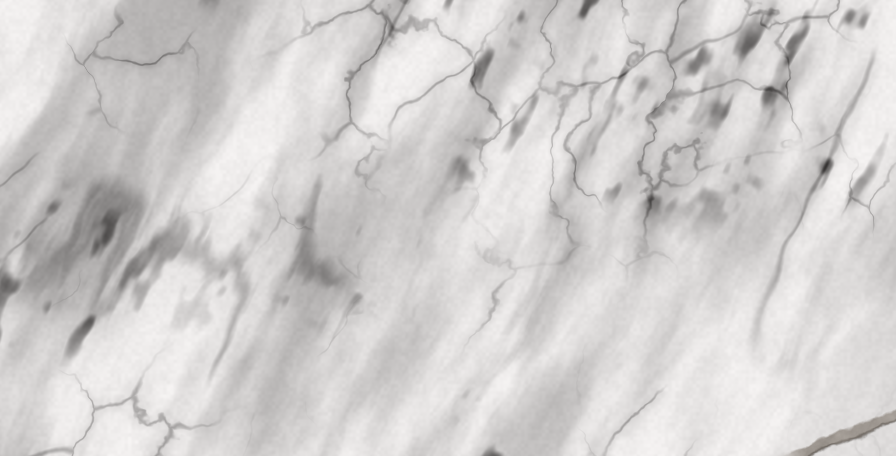
Write a WebGL 1 fragment shader that draws this texture.

```glsl
precision highp float;
// White marble with smoky grey bands leaning to the upper right.
// Stretched layered noise makes the clouds and flecks, noise contours the long
// veins, cellular borders the fine web, and a brown crack cuts the corner.
uniform vec2 u_resolution;

#define VEIN_ANGLE 1.117
#define WARP 0.07
#define WHITE_TONE 0.948
#define GREY_TONE 0.715
#define BAND_PERIOD 0.98
#define BAND_STRENGTH 0.07
#define FLECK_DARKNESS 0.42
#define VEIN_DARKNESS 0.17
#define WEB_DARKNESS 0.20
#define MAIN_VEIN_DARKNESS 0.24
#define GRAIN 0.045
#define CRACK_COLOR vec3(0.58, 0.55, 0.52)

float hash(vec2 cell) {
  vec3 h = fract(cell.xyx * vec3(0.1031, 0.1030, 0.0973));
  h += dot(h, h.yzx + 33.33);
  return fract((h.x + h.y) * h.z);
}

float noise(vec2 p) {
  vec2 i = floor(p), f = fract(p);
  f = f * f * f * (f * (f * 6.0 - 15.0) + 10.0);
  float low = mix(hash(i), hash(i + vec2(1.0, 0.0)), f.x);
  float high = mix(hash(i + vec2(0.0, 1.0)), hash(i + 1.0), f.x);
  return mix(low, high, f.y);
}

// Layered noise, turned at each octave to hide the lattice.
float fbm(vec2 p) {
  float sum = 0.0, weight = 0.533;
  for (int i = 0; i < 4; i++) {
    sum += weight * noise(p);
    p = mat2(1.6, 1.2, -1.2, 1.6) * p + 17.3;
    weight *= 0.5;
  }
  return sum;
}

// Gap between the two nearest cell centres: zero on cell borders.
float cellBorder(vec2 p) {
  vec2 base = floor(p);
  float nearest = 9.0, second = 9.0;
  for (int y = -1; y <= 1; y++) {
    for (int x = -1; x <= 1; x++) {
      vec2 cell = base + vec2(float(x), float(y));
      vec2 center = cell + vec2(hash(cell), hash(cell + 57.0));
      float d = length(center - p);
      second = min(second, max(nearest, d));
      nearest = min(nearest, d);
    }
  }
  return second - nearest;
}

// Soft line: one at zero distance, fading out at the given width.
float line(float dist, float width) {
  return 1.0 - smoothstep(0.0, width, abs(dist));
}

void main() {
  vec2 p = gl_FragCoord.xy / u_resolution.y;
  vec2 fromCorner = vec2(u_resolution.x / u_resolution.y - p.x, p.y);

  // Warped axes: x runs across the veins, y along them.
  vec2 bend = vec2(fbm(p * 3.0 + 4.0), fbm(p * 3.0 + 31.0)) - 0.5;
  vec2 w = p + WARP * bend;
  vec2 dir = vec2(cos(VEIN_ANGLE), sin(VEIN_ANGLE));
  vec2 q = vec2(dot(w, vec2(dir.y, -dir.x)), dot(w, dir));

  // Smoky clouds, finer streaks and broad bands.
  float cloud = fbm(q * vec2(5.0, 1.5) + 11.0);
  float streak = fbm(q * vec2(15.0, 3.6) + 43.0);
  float band = cos(6.2832 * (q.x + 0.08) / BAND_PERIOD);
  float shade = 0.62 * cloud + 0.38 * streak + BAND_STRENGTH * band;
  float tone = mix(WHITE_TONE, GREY_TONE, smoothstep(0.33, 0.77, shade));

  // The lower right corner is a smoother, paler slab.
  float corner = smoothstep(0.0, 0.06, 0.36 - fromCorner.y - 0.85 * fromCorner.x + 0.3 * bend.x);
  tone = mix(tone, 0.87, 0.7 * corner);
  float open = 1.0 - 0.85 * corner;

  // Long thin veins with a faint halo, broken along their length.
  float contour = noise(q * vec2(4.2, 0.7) + 71.0) - 0.5 + 0.12 * (streak - 0.5);
  float broken = smoothstep(0.35, 0.7, noise(q * vec2(3.0, 4.0) + 5.0));
  tone -= open * broken * (VEIN_DARKNESS * line(contour, 0.03) + 0.05 * line(contour, 0.13));

  // Fine web between rounded cells.
  vec2 webPoint = q * vec2(5.6, 3.4) + 1.3 * bend.yx + 0.3 * fbm(p * 16.0);
  float webMask = smoothstep(0.42, 0.72, fbm(p * 3.6 + 90.0));
  float border = cellBorder(webPoint);
  tone -= open * webMask * (WEB_DARKNESS * line(border, 0.06) + 0.05 * line(border, 0.25));

  // Short dark flecks gathered in patches.
  float fleck = 0.75 * noise(q * vec2(23.0, 9.0) + 8.0) + 0.25 * noise(q * vec2(60.0, 28.0));
  float patches = smoothstep(0.42, 0.72, noise(p * 2.6 + 23.0));
  tone -= open * patches * FLECK_DARKNESS * smoothstep(0.66, 0.92, fleck);

  // One main vein with smoke beside it.
  float mainDist = p.x - 1.134 - 0.37 * (p.y - 0.2) + 0.06 * bend.x + 0.02 * (streak - 0.5);
  float reach = smoothstep(0.0, 0.25, p.y) * (1.0 - smoothstep(0.6, 0.95, p.y));
  float smoke = exp(-abs(mainDist + 0.015) / 0.03) * smoothstep(0.3, 0.65, streak);
  tone -= reach * (MAIN_VEIN_DARKNESS * broken * line(mainDist, 0.009) + 0.14 * smoke);

  // Crystal grain and near neutral tint.
  tone += GRAIN * (0.6 * noise(p * 130.0) + 0.4 * noise(p * 61.0 + 9.0) - 0.5);
  vec3 color = vec3(tone, tone - 0.009, tone - 0.012);

  // Brown crack with a dark lower rim.
  float crackDist = fromCorner.y - 0.09 + 0.39 * fromCorner.x + 0.08 * bend.y + 0.02 * (fbm(p * 30.0) - 0.5);
  float crackEnd = 1.0 - smoothstep(0.2, 0.27, fromCorner.x);
  float crack = 1.0 - smoothstep(0.009, 0.017, abs(crackDist));
  color = mix(color, CRACK_COLOR + 0.15 * (fbm(p * 45.0) - 0.5), 0.85 * crack * crackEnd);
  color -= 0.18 * crackEnd * line(crackDist + 0.012, 0.007);

  gl_FragColor = vec4(clamp(color, 0.0, 1.0), 1.0);
}
```
